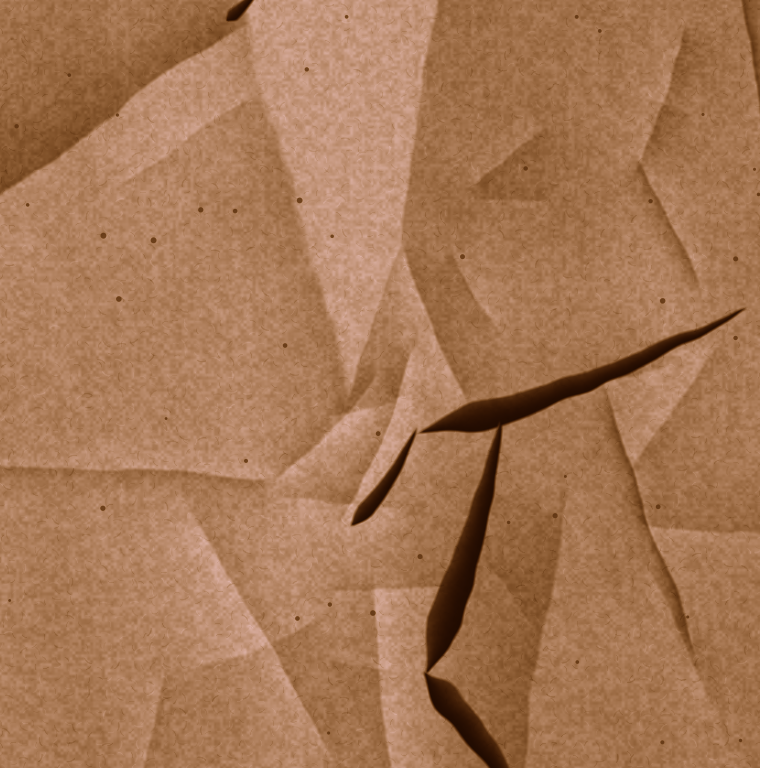
Reproduce this texture procedurally as a Shadertoy shader.

```glsl
float hash(vec2 p) {
    return fract(sin(dot(p, vec2(127.1, 311.7))) * 43758.5453);
}

float noise(vec2 p) {
    vec2 i = floor(p), f = fract(p);
    f = f * f * (3.0 - 2.0 * f);
    return mix(mix(hash(i), hash(i + vec2(1, 0)), f.x),
               mix(hash(i + vec2(0, 1)), hash(i + vec2(1, 1)), f.x), f.y);
}

float fbm(vec2 p) {
    float sum = 0.0, weight = 0.5;
    for (int i = 0; i < 4; i++) {
        sum += weight * noise(p);
        p = mat2(1.6, 1.2, -1.2, 1.6) * p + 7.3;
        weight *= 0.5;
    }
    return sum;
}

// Signed distance to the line a-b, positive on its left
float side(vec2 p, vec2 a, vec2 b) {
    vec2 d = normalize(b - a), q = p - a;
    return d.x * q.y - d.y * q.x;
}

float along(vec2 p, vec2 a, vec2 b) {
    return dot(p - a, b - a) / dot(b - a, b - a);
}

// Crease with a different tone fading away on each side
float fold(vec2 p, vec2 a, vec2 b, float leftTone, float rightTone, float width) {
    float s = side(p, a, b), t = along(p, a, b);
    float ends = smoothstep(-0.06, 0.14, t) * smoothstep(1.06, 0.86, t);
    float tone = mix(rightTone, leftTone, smoothstep(-0.003, 0.003, s));
    return tone * exp(-abs(s) / width) * ends;
}

// Cast shadow, thick near a and tapering to b; x = coverage, y = position across
vec2 blade(vec2 p, vec2 a, vec2 b, float width, float bend) {
    float t = clamp(along(p, a, b), 0.0, 1.0);
    float s = side(p, a, b) - bend * 4.0 * t * (1.0 - t);
    float w = width * smoothstep(0.0, 0.22, t) * pow(1.0 - t, 0.7);
    float cover = smoothstep(0.003, -0.002, abs(s) - w) * smoothstep(0.0, 0.002, w);
    return vec2(cover, clamp(0.5 + 0.5 * s / max(w, 0.001), 0.0, 1.0));
}

float shadow(float tone, vec2 shape) {
    return mix(tone, mix(0.13, 0.33, shape.y * shape.y), shape.x);
}

// One short bent fibre per cell, positive or negative in tone
float fibres(vec2 p, float scale, float seed) {
    vec2 cell = floor(p * scale), q = fract(p * scale) - 0.5;
    q += 0.3 * (vec2(hash(cell + seed), hash(cell + seed + 3.1)) - 0.5);
    float angle = 6.283 * hash(cell + seed + 5.7);
    q = mat2(cos(angle), -sin(angle), sin(angle), cos(angle)) * q;
    q.y += 0.9 * q.x * q.x;
    float d = length(vec2(max(abs(q.x) - 0.24, 0.0), q.y));
    return smoothstep(0.07, 0.02, d) * (hash(cell + seed + 9.2) - 0.6);
}

float specks(vec2 p, float scale) {
    vec2 cell = floor(p * scale);
    vec2 centre = 0.2 + 0.6 * vec2(hash(cell + 1.3), hash(cell + 8.9));
    float radius = 0.025 + 0.035 * hash(cell + 4.4);
    float d = length(fract(p * scale) - centre);
    return smoothstep(radius + 0.02, radius - 0.01, d) * step(0.84, hash(cell + 2.6));
}

float smallFolds(vec2 p) {
    float sum = 0.0;
    for (int i = 0; i < 26; i++) {
        vec2 id = vec2(float(i), 3.7);
        vec2 a = vec2(hash(id), hash(id + 11.0));
        float angle = mix(-2.1, 0.7, hash(id + 23.0));
        vec2 b = a + mix(0.07, 0.24, hash(id + 31.0)) * vec2(cos(angle), sin(angle));
        float strength = mix(-0.09, 0.09, hash(id + 47.0));
        sum += fold(p, a, b, strength, -0.8 * strength, mix(0.01, 0.045, hash(id + 53.0)));
    }
    return sum;
}

float mainFolds(vec2 p) {
    vec2 peak = vec2(0.521, 0.681), tip = vec2(0.449, 0.486), knot = vec2(0.355, 0.372);
    float v = fold(p, vec2(-0.15, 0.64), vec2(0.34, 0.985), -0.19, 0.04, 0.11);
    v += fold(p, vec2(0.31, 1.03), tip, 0.0, -0.09, 0.06);
    v += fold(p, vec2(0.58, 1.1), peak, -0.05, 0.0, 0.09);
    v += fold(p, peak, vec2(0.61, 0.465), -0.09, 0.11, 0.025);
    v += fold(p, peak, tip, -0.05, 0.0, 0.05);
    v += fold(p, vec2(-0.05, 0.40), vec2(0.19, 0.385), 0.05, -0.10, 0.018);
    v += fold(p, vec2(0.16, 0.39), knot, 0.06, -0.13, 0.018);
    v += fold(p, knot, vec2(0.49, 0.51), -0.10, 0.09, 0.025);
    v += fold(p, vec2(0.545, 0.545), vec2(0.445, 0.315), 0.12, -0.10, 0.03);
    v += fold(p, vec2(0.24, 0.35), vec2(0.44, 0.01), -0.07, 0.09, 0.03);
    v += fold(p, vec2(0.49, 0.25), vec2(0.51, -0.05), 0.10, -0.07, 0.05);
    v += fold(p, vec2(0.89, 0.97), vec2(0.835, 0.78), -0.13, 0.05, 0.03);
    v += fold(p, vec2(0.835, 0.80), vec2(0.915, 0.63), 0.05, -0.20, 0.012);
    v += fold(p, vec2(0.787, 0.50), vec2(0.905, 0.14), 0.04, -0.28, 0.009);
    v += fold(p, vec2(0.955, 1.05), vec2(0.992, 0.82), -0.28, 0.04, 0.009);
    v += fold(p, vec2(0.94, 0.55), vec2(0.82, 0.39), -0.06, 0.08, 0.03);
    return v + fold(p, vec2(0.74, 0.36), vec2(0.67, -0.05), 0.04, -0.10, 0.06);
}

void mainImage(out vec4 fragColor, in vec2 fragCoord) {
    vec2 uv = fragCoord / iResolution.y;
    vec2 p = uv + 0.014 * (vec2(noise(uv * 9.0), noise(uv * 9.0 + 40.0)) - 0.5);
    p += 0.004 * (vec2(noise(uv * 34.0), noise(uv * 34.0 + 60.0)) - 0.5);

    // Broad light and creases
    float tone = mix(0.70, 0.645, smoothstep(0.45, 0.62, p.x));
    tone += 0.17 * (fbm(p * vec2(4.5, 3.2)) - 0.47) + mainFolds(p) + smallFolds(p);

    // Bright flat facet
    float left = side(p, vec2(0.319, 0.974), vec2(0.449, 0.486));
    float right = min(side(p, vec2(0.449, 0.486), vec2(0.521, 0.681)),
                      side(p, vec2(0.521, 0.681), vec2(0.566, 1.0)));
    float facet = smoothstep(-0.008, 0.008, left) * smoothstep(-0.003, 0.003, right);
    tone = clamp(mix(tone, 0.775, facet * 0.9), 0.3, 0.8);

    // Deep shadows
    tone = shadow(tone, blade(p, vec2(0.53, 0.428), vec2(0.98, 0.60), 0.021, -0.008));
    tone = shadow(tone, blade(p, vec2(0.553, 0.12), vec2(0.648, 0.455), 0.027, -0.012));
    tone = shadow(tone, blade(p, vec2(0.55, 0.135), vec2(0.69, -0.09), 0.022, 0.008));
    tone = shadow(tone, blade(p, vec2(0.455, 0.31), vec2(0.54, 0.44), 0.012, -0.006));
    tone = shadow(tone, blade(p, vec2(0.29, 0.97), vec2(0.34, 1.02), 0.009, 0.0));

    // Paper grain, fibres and specks
    float grain = 0.09 * (noise(uv * 260.0) - 0.5) + 0.06 * (noise(uv * 120.0 + 9.0) - 0.5);
    grain += 0.10 * fibres(uv, 48.0, 1.0) + 0.10 * fibres(uv + 0.37, 71.0, 6.0);
    tone += grain * smoothstep(0.05, 0.6, tone);
    tone = mix(tone, 0.33, 0.75 * specks(uv, 17.0));

    // Brown paper ramp
    tone = clamp(tone, 0.12, 0.86);
    fragColor = vec4(tone, 0.86 * pow(tone, 1.45), 0.96 * pow(tone, 2.6), 1.0);
}
```
